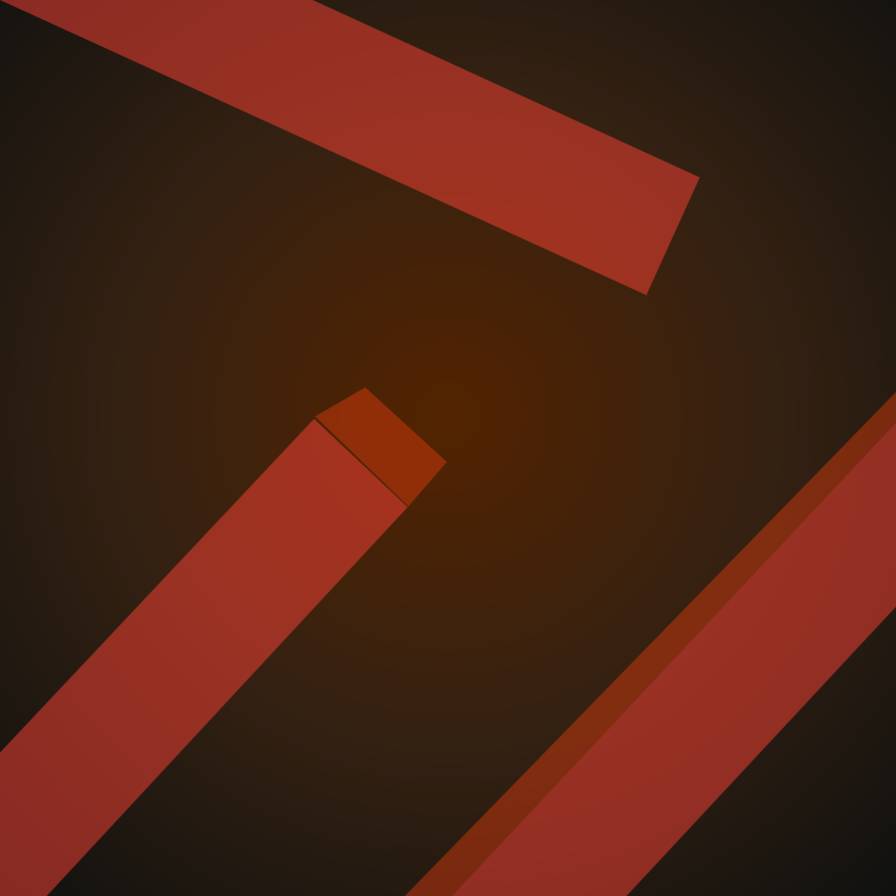
This background is drawn by a three.js fragment shader. Its source:

```glsl
// Translucent red bars crossing a dark backdrop with a warm ember glow.
varying vec2 vUv;

// Signed distance to the line a-b, negative on its left side.
float edgeDistance(vec2 p, vec2 a, vec2 b) {
  vec2 along = normalize(b - a);
  return dot(p - a, vec2(along.y, -along.x));
}

// Smooth coverage of a convex quad with counterclockwise corners.
float quadMask(vec2 p, vec2 a, vec2 b, vec2 c, vec2 d) {
  float dist = max(max(edgeDistance(p, a, b), edgeDistance(p, b, c)),
                   max(edgeDistance(p, c, d), edgeDistance(p, d, a)));
  return 1.0 - smoothstep(-0.001, 0.001, dist);
}

// Radial falloff from ember through brown to near black.
vec3 emberGlow(vec2 p) {
  float radius = distance(p, vec2(0.5, 0.536));
  vec3 ember = vec3(0.325, 0.137, 0.0);
  vec3 brown = vec3(0.205, 0.13, 0.07);
  vec3 soot = vec3(0.06, 0.065, 0.06);
  vec3 inner = mix(ember, brown, clamp(radius / 0.36, 0.0, 1.0));
  return mix(inner, soot, clamp((radius - 0.36) / 0.38, 0.0, 1.0));
}

void main() {
  vec3 color = emberGlow(vUv);

  // Front faces of the three bars
  float topBar = quadMask(vUv, vec2(-0.2, 1.0913), vec2(0.7214, 0.6706),
                          vec2(0.781, 0.802), vec2(0.0, 1.16));
  float leftBar = quadMask(vUv, vec2(-0.1, -0.1639), vec2(0.455, 0.4341),
                           vec2(0.3505, 0.5325), vec2(-0.2, -0.0524));
  float rightBar = quadMask(vUv, vec2(0.6061, -0.1), vec2(1.1, 0.4303),
                            vec2(1.1, 0.6352), vec2(0.4101, -0.1));

  // Darker side faces: the end cap and the long bevel
  float endCap = quadMask(vUv, vec2(0.4557, 0.4349), vec2(0.4987, 0.4844),
                          vec2(0.4076, 0.5677), vec2(0.3516, 0.5352));
  float bevel = quadMask(vUv, vec2(0.4101, -0.1), vec2(1.1, 0.6352),
                         vec2(1.1, 0.6651), vec2(0.3543, -0.1));

  // Blend the faces over the glow
  color = mix(color, vec3(0.97, 0.25, 0.05), 0.4 * max(endCap, bevel));
  color = mix(color, vec3(1.0, 0.26, 0.21),
              0.5 * max(topBar, max(leftBar, rightBar)));

  gl_FragColor = vec4(color, 1.0);
}
```
